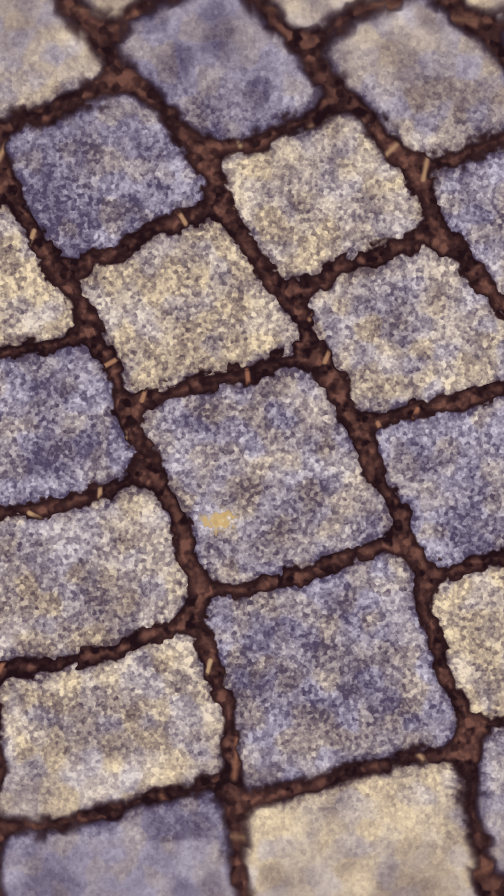
A WebGL 2 fragment shader for this texture:

```glsl
#version 300 es
precision highp float;
// Old granite setts in curved, staggered columns with earthy joints, in shallow focus.
// Curved column coordinates cut the plane into rounded boxes; smooth cellular noise
// adds grain and wear, and hashed capsules scatter straw along the joints.
uniform vec2 u_resolution;
out vec4 fragColor;

float hash(vec2 p) {
  vec3 q = fract(p.xyx * 0.1031);
  q += dot(q, q.yzx + 33.33);
  return fract((q.x + q.y) * q.z);
}

// Smooth cellular noise: random cell values blended by nearness, 0 to 1
float cellular(vec2 p) {
  vec2 base = floor(p);
  float sum = 0.0, total = 0.0;
  for (int j = -1; j <= 1; j++)
    for (int i = -1; i <= 1; i++) {
      vec2 cell = base + vec2(i, j);
      vec2 gap = cell + vec2(hash(cell), hash(cell + 71.0)) - p;
      float weight = exp(-7.0 * dot(gap, gap));
      sum += weight * hash(cell + 137.0);
      total += weight;
    }
  return sum / total;
}

// Signed distance to the sett under p; id receives its column and row
float settDistance(vec2 p, out vec2 id) {
  float y = p.y;
  float joint = 60.0 + 0.85 * y - 0.0005 * y * y;
  float width = 165.0 + 0.06 * y;
  float u = (p.x - joint) / width;
  float column = floor(u);
  float across = fract(u) - 0.5;

  // Rows lean upward to the right and grow toward the viewer
  float leaned = y + (0.34 - 0.00018 * y) * across * width;
  float depth = 108.0 + 0.02 * leaned;
  float row = leaned / depth;
  float height = depth * depth / 108.0;
  if (column == -1.0) {
    height /= row > 2.8 ? 0.76 : 1.0;
    row += 0.17 - 0.24 * max(row - 2.8, 0.0);
  } else if (column == -2.0) {
    row += 0.31;
  } else if (column == 1.0) {
    row -= 0.1;
  }
  id = vec2(column, floor(row));

  float lean = 0.85 - 0.001 * y;
  vec2 size = vec2(width * inversesqrt(1.0 + lean * lean), height * 0.96);
  vec2 local = vec2(across, fract(row) - 0.5) * size;
  float radius = 13.0 + 8.0 * hash(id + 40.0);
  vec2 q = abs(local) - 0.5 * size + vec2(8.0, 6.5) + radius;
  return length(max(q, 0.0)) + min(max(q.x, q.y), 0.0) - radius;
}

// Straw scattered on a jittered grid: x is coverage, y is tint
vec2 straw(vec2 p, float soft) {
  vec2 result = vec2(0.0), base = floor(p / 46.0);
  for (int j = -1; j <= 1; j++)
    for (int i = -1; i <= 1; i++) {
      vec2 cell = base + vec2(i, j);
      float tint = hash(cell + 9.0);
      vec2 center = (cell + vec2(hash(cell + 3.0), hash(cell + 17.0))) * 46.0;
      float angle = 6.28 * hash(cell + 29.0);
      vec2 dir = vec2(cos(angle), sin(angle)), gap = p - center;
      float reach = 5.0 + 13.0 * tint;
      float d = length(gap - dir * clamp(dot(gap, dir), -reach, reach)) - 2.0;
      float cover = smoothstep(soft, -soft, d) * step(0.45, hash(cell + 53.0));
      if (cover > result.x) result = vec2(cover, tint);
    }
  return result;
}

void main() {
  // Canvas is 768 units tall, measured down from the top
  float unit = 768.0 / u_resolution.y;
  vec2 p = vec2(gl_FragCoord.x, u_resolution.y - gl_FragCoord.y) * unit;
  float blur = smoothstep(190.0, 0.0, p.y) + smoothstep(580.0, 768.0, p.y);
  float soft = max(unit, 1.3) + 4.5 * blur;
  float focus = 1.0 - 0.75 * blur;

  // Uneven, chipped outlines
  vec2 warped = p + 3.5 * sin(p.yx / 27.0 + vec2(0.4, 2.1)) + 1.6 * sin(p.yx / 9.0);
  vec2 id;
  float d = settDistance(warped, id);
  float patches = cellular(p / 24.0);
  d += 7.0 * (cellular(p / 11.0 + 30.0) - 0.5) + 3.0 * focus * (cellular(p / 4.5) - 0.5);

  // Granite: speckle, broad mottling and a tint for each sett
  float speckle = cellular(p / 3.6 + 200.0) - 0.5;
  float fine = cellular(p / 2.0 + 400.0) - 0.5;
  float warmth = sin(-1.57 + 0.2 * id.x - 1.73 * id.x * id.x + 2.3 * id.y);
  float tone = 0.52 + focus * (0.65 * speckle + 0.4 * fine) + 0.48 * (patches - 0.5);
  tone += 0.13 * warmth + 0.1 * (hash(id + 80.0) - 0.5);
  tone += 0.1 * smoothstep(-22.0, -9.0, d) - 0.42 * smoothstep(-8.0, 1.0, d);
  vec3 granite = mix(vec3(0.34, 0.29, 0.34), vec3(0.86, 0.81, 0.75), clamp(tone, 0.0, 1.1));
  float yellowing = warmth * 0.4 + 0.5 + 0.8 * (cellular(p / 17.0 + 90.0) - 0.5);
  granite *= mix(vec3(0.93, 0.95, 1.1), vec3(1.05, 1.01, 0.92), clamp(yellowing, 0.0, 1.0));
  float stain = length((p - vec2(187.0, 447.0)) / vec2(13.0, 9.0)) + 1.2 * speckle;
  granite = mix(granite, vec3(0.84, 0.70, 0.45), 0.8 * smoothstep(1.2, 0.6, stain));

  // Joints: black crevices beside the setts, reddish soil between them
  float soil = cellular(p / 7.0 + 60.0) + 0.6 * focus * speckle;
  soil = clamp(soil * smoothstep(-1.0, 9.0, d) + 0.25 * (patches - 0.4), 0.0, 1.0);
  vec3 earth = mix(vec3(0.13, 0.07, 0.09), vec3(0.46, 0.31, 0.27), soil);
  vec2 bits = straw(p, soft);
  vec3 strawColor = mix(vec3(0.72, 0.60, 0.46), vec3(0.58, 0.38, 0.30), bits.y);
  earth = mix(earth, strawColor, bits.x * smoothstep(0.0, 4.0, d) * (1.0 - 0.4 * blur));

  fragColor = vec4(mix(granite, earth, smoothstep(-soft, soft, d)), 1.0);
}
```
